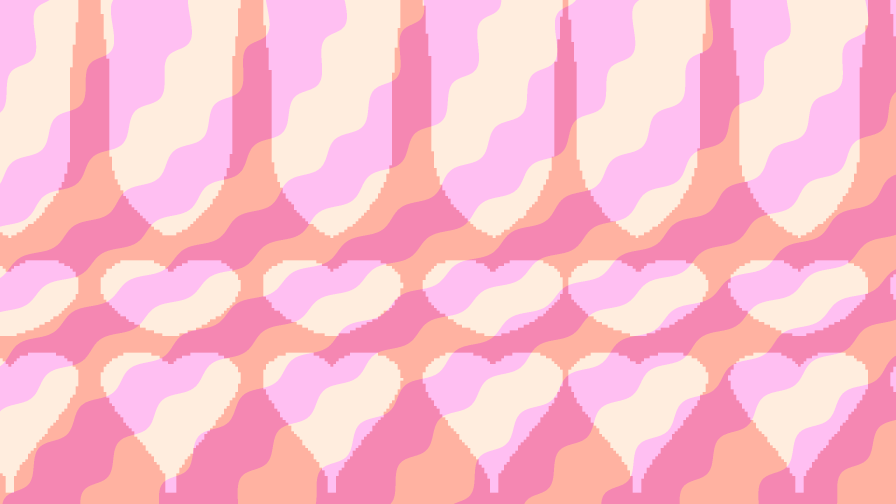
A Shadertoy shader for this pattern:

```glsl
// Wavy diagonal candy stripes behind three rows of block-edged hearts.
// Each heart row stretches one profile; hearts recolour the stripes they cover.
// Lengths are fractions of the canvas height; edges are smoothed by supersampling.

const float TAU = 6.2831853;
const vec3 PINK  = vec3(0.96, 0.53, 0.70);
const vec3 PEACH = vec3(1.00, 0.70, 0.63);
const vec3 LILAC = vec3(1.00, 0.75, 0.95);
const vec3 CREAM = vec3(1.00, 0.93, 0.87);

const float BLOCK = 1.0 / 180.0;     // size of the steps on heart edges
const float CELL = 0.320;            // spacing of the heart columns
const float FIRST_COLUMN = 0.0185;
const float SEAM_X = 1.123;          // columns right of here sit closer
const float SEAM_SHIFT = 0.033;
const float HALF_WIDTH = 0.139;
const int SAMPLES = 3;

// 1 on the peach side of a stripe, 0 on the pink side
float stripeMask(vec2 p, float period) {
    float bend = 0.569 + 0.625 * tanh((0.433 - p.y) / 0.347);
    float ripple = -0.016 * sin(TAU * (1.0 - p.x - p.y) / 0.171);
    return step(fract((p.x + bend + ripple - 0.081) / period), 0.5);
}

// Distance from the nearest column centre
float columnOffset(float x) {
    float shifted = x + SEAM_SHIFT * step(SEAM_X, x);
    return abs(fract((shifted - FIRST_COLUMN) / CELL + 0.5) - 0.5) * CELL;
}

// Half width that narrows from the shoulder down to the tip
float taper(float y, float shoulder, float tip, vec2 curve) {
    float t = clamp((shoulder - y) / (shoulder - tip), 0.0, 1.0);
    return pow(1.0 - pow(t, curve.x), curve.y);
}

// Two round lobes above the shoulder, a tapered body below
bool insideHeart(float ax, float y, float shoulder, float tip, vec2 curve) {
    float lobe = (ax - 0.065) / 0.074;
    float top = shoulder + 0.053 * sqrt(max(1.0 - lobe * lobe, 0.0));
    if (y >= shoulder) return ax < HALF_WIDTH && y < top;
    return y > tip && ax < HALF_WIDTH * taper(y, shoulder, tip, curve);
}

// Long body that flares slightly toward the upper border
bool insideLongHeart(float ax, float y, float shoulder, float tip) {
    float flare = 0.016 * smoothstep(0.83, 1.0, y);
    float body = 0.121 * taper(y, shoulder, tip, vec2(2.2, 0.8));
    return y > tip && ax < body + flare;
}

bool heartMask(vec2 p) {
    vec2 b = (floor(p / BLOCK) + 0.5) * BLOCK;
    float ax = columnOffset(b.x);
    bool stem = ax < 0.009 && b.y > 0.023 && b.y < 0.1;
    bool lower = insideHeart(ax, b.y, 0.248, 0.023, vec2(1.5, 1.6));
    bool middle = insideHeart(ax, b.y, 0.433, 0.333, vec2(1.8, 0.75));
    bool upper = insideLongHeart(ax, b.y, 0.722, 0.530);
    return stem || lower || middle || upper;
}

vec3 patternColor(vec2 p) {
    float stripe = stripeMask(p, 0.2963);
    return heartMask(p) ? mix(LILAC, CREAM, stripe) : mix(PINK, PEACH, stripe);
}

void mainImage(out vec4 fragColor, in vec2 fragCoord) {
    vec3 color = vec3(0.0);
    for (int j = 0; j < SAMPLES; j++) {
        for (int i = 0; i < SAMPLES; i++) {
            vec2 jitter = (vec2(i, j) + 0.5) / float(SAMPLES) - 0.5;
            color += patternColor((fragCoord + jitter) / iResolution.y);
        }
    }
    fragColor = vec4(color / float(SAMPLES * SAMPLES), 1.0);
}
```
